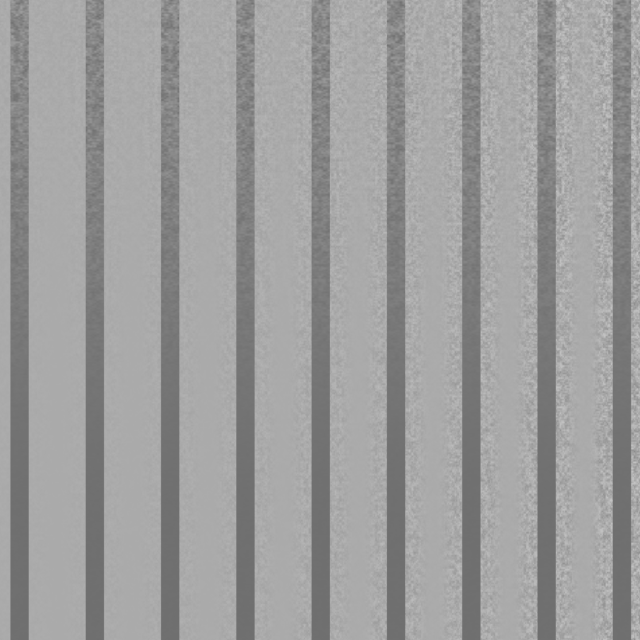
A WebGL 2 fragment shader for this pattern:

```glsl
#version 300 es
precision highp float;

uniform vec2 u_resolution;
out vec4 fragColor;

const float PERIOD = 2.0 / 17.0;
const float FIRST_CENTER = 0.0306;
const float STRIPE_WIDTH = 0.0286;
const vec3 PANEL_GRAY = vec3(0.668);
const vec3 STRIPE_LOW = vec3(0.437);
const vec3 STRIPE_HIGH = vec3(0.535);

float hash(vec2 p) {
  return fract(sin(dot(p, vec2(127.1, 311.7))) * 43758.545);
}

float valueNoise(vec2 p) {
  vec2 cell = floor(p);
  vec2 f = fract(p);
  f = f * f * (3.0 - 2.0 * f);
  float low = mix(hash(cell), hash(cell + vec2(1.0, 0.0)), f.x);
  float high = mix(hash(cell + vec2(0.0, 1.0)), hash(cell + vec2(1.0, 1.0)), f.x);
  return mix(low, high, f.y);
}

// Signed grain from two octaves, centered on zero
float grain(vec2 p, vec2 scale) {
  float coarse = valueNoise(p * scale) - 0.5;
  float fine = valueNoise(p * scale * 1.9 + 37.0) - 0.5;
  return coarse + 0.7 * fine;
}

// Signed distance from the center of the nearest stripe
float stripeOffset(float x, float center, float period) {
  return (fract((x - center) / period + 0.5) - 0.5) * period;
}

// Panels roughen to the right, except along their smooth middle
vec3 panelColor(vec2 uv, float offset) {
  float fromMiddle = (0.5 * PERIOD - abs(offset)) / (0.5 * (PERIOD - STRIPE_WIDTH));
  float rim = smoothstep(0.1, 0.75, fromMiddle);
  float topWear = smoothstep(0.45, 1.0, uv.y);
  float smoothness = mix(0.1, 0.5, topWear);
  float amount = mix(0.012, 0.15, pow(uv.x, 1.5)) * mix(smoothness, 1.0, rim);
  amount += 0.018 * topWear;
  return PANEL_GRAY + amount * grain(uv, vec2(250.0, 220.0));
}

// Stripes fade lighter and rougher toward the top
vec3 stripeColor(vec2 uv) {
  float fade = smoothstep(0.15, 1.0, uv.y);
  float wear = smoothstep(0.3, 1.0, uv.y);
  float amount = mix(0.006, 0.12, wear);
  return mix(STRIPE_LOW, STRIPE_HIGH, fade) + amount * grain(uv + 3.7, vec2(150.0, 210.0));
}

void main() {
  vec2 uv = gl_FragCoord.xy / u_resolution;
  float offset = stripeOffset(uv.x, FIRST_CENTER, PERIOD);
  float edge = abs(offset) - 0.5 * STRIPE_WIDTH;
  float soft = 0.8 / u_resolution.x;
  float stripe = 1.0 - smoothstep(-soft, soft, edge);

  vec3 color = mix(panelColor(uv, offset), stripeColor(uv), stripe);
  fragColor = vec4(color, 1.0);
}
```
